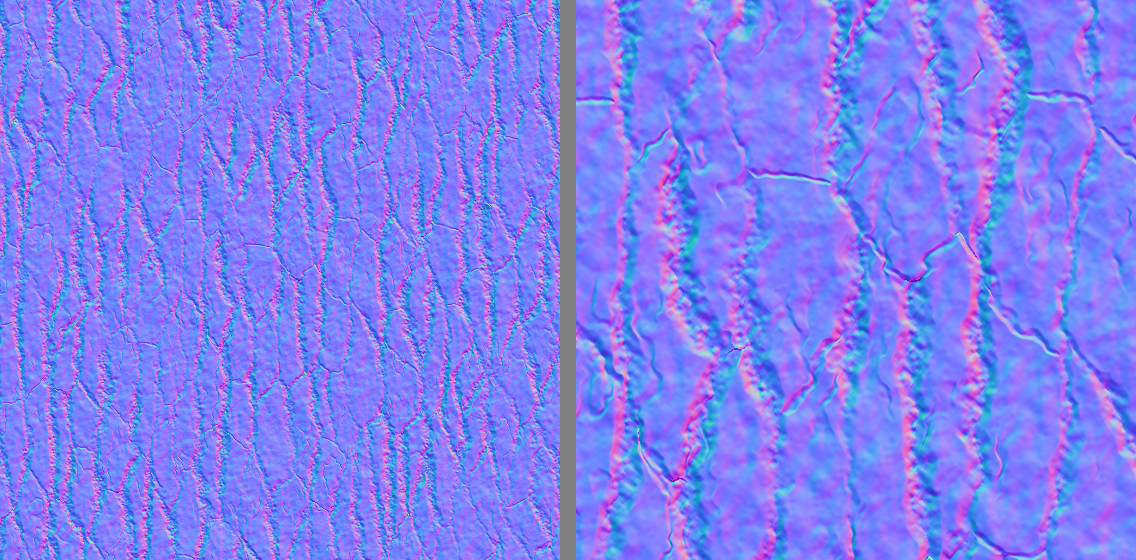
Left: the whole. Right: its middle third, enlarged.
Reproduce this texture map procedurally as a three.js fragment shader.

```glsl
// Tangent-space normal map of furrowed tree bark.
// A height field of tall frayed Voronoi plates, split by broken upright furrows
// and thin cross cracks, is differentiated and packed into colour.

varying vec2 vUv;

const vec2  PLATES       = vec2(22.0, 6.8);  // plates across and up
const float JITTER       = 0.9;              // irregularity of plate centres
const float FURROW_WIDTH = 0.0115;           // half width of upright furrows
const float CRACK_WIDTH  = 0.0032;           // half width of level cracks
const float FURROW_DEPTH = 0.0052;
const float CRACK_DEPTH  = 0.0016;
const float WARP         = 0.022;            // bend of the plate outlines
const float FRAY         = 0.0115;           // ragged steps of the outlines
const float NIBBLE       = 0.0042;           // finest raggedness
const float SWELL        = 0.0038;           // broad relief on the plates
const float LUMP         = 0.0036;           // small lumps
const float PITTING      = 0.0013;           // fine rough skin
const float FIBRE        = 0.0010;           // upright fibres
const float FISSURE      = 0.0013;           // short splits in plates
const float GRAIN_PLATE  = 0.0003;
const float GRAIN_FURROW = 0.0026;
const float SHEAR        = 0.14;             // upward lean of left-facing slopes
const float STEP         = 0.0011;           // sampling distance for slopes
const mat2  TURN         = mat2(0.8, 0.6, -0.6, 0.8);

float hash(vec2 p) {
  return fract(sin(dot(p, vec2(127.1, 311.7))) * 43758.5453);
}

// Value noise with a quintic fade, so that its slope stays smooth
float noise(vec2 p) {
  vec2 i = floor(p);
  vec2 f = fract(p);
  f = f * f * f * (f * (f * 6.0 - 15.0) + 10.0);
  float low  = mix(hash(i), hash(i + vec2(1.0, 0.0)), f.x);
  float high = mix(hash(i + vec2(0.0, 1.0)), hash(i + vec2(1.0, 1.0)), f.x);
  return mix(low, high, f.y);
}

// Two octaves, one of them rotated
float roughNoise(vec2 p) {
  return 0.62 * noise(TURN * p) + 0.38 * noise(p * 2.1 + 17.3);
}

// Centre of a plate; alternate columns are staggered
vec2 plateCentre(vec2 cell) {
  vec2 offset = vec2(hash(cell), hash(cell + 57.3)) - 0.5;
  float stagger = 0.5 * mod(cell.x, 2.0) - 0.25;
  return cell + 0.5 + JITTER * offset + vec2(0.0, stagger);
}

// x: depth below the plates, broad at upright borders, thin at level ones
// y: 1 on the right flank of a plate, 0 on the left flank
vec2 furrow(vec2 p, float widen) {
  vec2 q = p * PLATES;
  vec2 home = floor(q);
  vec2 nearest = home;
  float best = 100.0;
  for (int y = -1; y <= 1; y++) {
    for (int x = -1; x <= 1; x++) {
      vec2 cell = home + vec2(float(x), float(y));
      vec2 d = plateCentre(cell) - q;
      if (dot(d, d) < best) {
        best = dot(d, d);
        nearest = cell;
      }
    }
  }
  vec2 a = plateCentre(nearest) - q;
  vec2 result = vec2(0.0);
  for (int y = -1; y <= 1; y++) {
    for (int x = -1; x <= 1; x++) {
      if (x == 0 && y == 0) continue;
      vec2 b = plateCentre(nearest + vec2(float(x), float(y))) - q;
      vec2 across = normalize(b - a);
      vec2 normal = across * PLATES;
      float dist = dot(0.5 * (a + b), across) / length(normal);
      float upright = smoothstep(0.65, 0.99, abs(normal.x) / length(normal));
      float width = mix(CRACK_WIDTH, FURROW_WIDTH * (0.35 + 0.65 * widen), upright);
      float bottom = mix(CRACK_DEPTH, FURROW_DEPTH * widen, upright);
      float depth = bottom * (1.0 - smoothstep(0.0, width, dist));
      if (depth > result.x) result = vec2(depth, step(0.0, across.x));
    }
  }
  return result;
}

float barkHeight(vec2 p) {
  // Bent, ragged outlines, and furrows that fade in and out
  vec2 bend = vec2(noise(p * vec2(13.0, 10.0)), noise(p * 14.0 + 31.7)) - 0.5;
  vec2 fray = vec2(roughNoise(p * 46.0), roughNoise(p * 42.0 + 9.1)) - 0.5;
  vec2 nibble = vec2(noise(TURN * p * 170.0), noise(TURN * p * 150.0 + 4.7)) - 0.5;
  vec2 ragged = p + FRAY * fray + NIBBLE * nibble;
  float widen = 0.2 + 1.1 * smoothstep(0.15, 0.8, roughNoise(p * vec2(19.0, 10.0) + 71.0));
  vec2 groove = furrow(ragged + WARP * bend, widen);

  // Relief of the plate surface
  float relief = SWELL * noise(p * vec2(27.0, 13.0) + 5.0);
  relief += LUMP * roughNoise(p * vec2(54.0, 42.0) + 3.0);
  relief += PITTING * noise(TURN * p * vec2(150.0, 120.0) + 23.0);
  relief += FIBRE * noise(p * vec2(150.0, 34.0) + 13.0);
  float split = abs(roughNoise(ragged * vec2(44.0, 17.0) + 43.0) - 0.5);
  float broken = smoothstep(0.4, 0.7, noise(p * vec2(31.0, 23.0) + 61.0));
  relief -= FISSURE * broken * (1.0 - smoothstep(0.0, 0.1, split));

  // Crumbly grain inside the furrows, strongest on right flanks
  float inside = clamp(1.3 * groove.x / FURROW_DEPTH, 0.0, 1.0);
  float grain = mix(GRAIN_PLATE, GRAIN_FURROW * mix(0.6, 1.0, groove.y), inside);
  return relief - groove.x + grain * (noise(TURN * p * 310.0) - 0.5);
}

void main() {
  float here = barkHeight(vUv);
  vec2 slope = vec2(barkHeight(vUv + vec2(STEP, 0.0)) - here,
                    barkHeight(vUv + vec2(0.0, STEP)) - here) / STEP;
  slope.y -= SHEAR * slope.x;
  vec3 normal = normalize(vec3(-slope, 1.0));
  gl_FragColor = vec4(0.5 + 0.5 * normal, 1.0);
}
```
